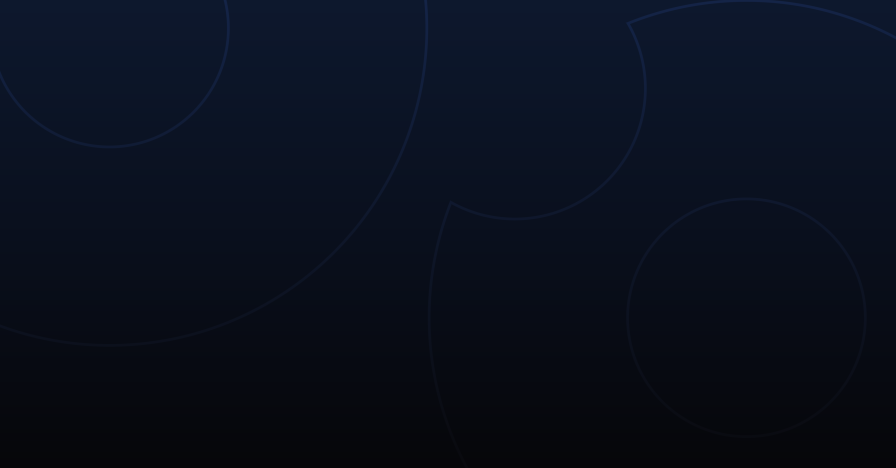
Write a Shadertoy shader that draws this background.

```glsl
// Dark navy vertical gradient with thin, fading ring outlines, one ring notched by a circle.

// Lengths are in canvas heights, origin at the lower left.
const vec3 SKY_TOP = vec3(0.052, 0.094, 0.178);
const vec3 SKY_MIDDLE = vec3(0.037, 0.060, 0.114);
const vec3 SKY_BOTTOM = vec3(0.022, 0.024, 0.036);
const vec3 LINE_TOP = vec3(0.078, 0.140, 0.278);
const vec3 LINE_BOTTOM = vec3(0.034, 0.036, 0.052);

const vec2 LEFT_CENTER = vec2(0.234, 0.940);
const vec2 RIGHT_CENTER = vec2(1.595, 0.321);
const vec2 NOTCH_CENTER = vec2(1.100, 0.811);
const float INNER_RADIUS = 0.254;
const float OUTER_RADIUS = 0.678;
const float NOTCH_RADIUS = 0.279;
const float LINE_HALF_WIDTH = 0.0029;

float circleDistance(vec2 p, vec2 center, float radius) {
    return length(p - center) - radius;
}

// Distance to the nearest outline
float outlineDistance(vec2 p) {
    float leftInner = abs(circleDistance(p, LEFT_CENTER, INNER_RADIUS));
    float leftOuter = abs(circleDistance(p, LEFT_CENTER, OUTER_RADIUS));
    float rightInner = abs(circleDistance(p, RIGHT_CENTER, INNER_RADIUS));

    // Large right disc with the notch cut away
    float disc = circleDistance(p, RIGHT_CENTER, OUTER_RADIUS);
    float notch = circleDistance(p, NOTCH_CENTER, NOTCH_RADIUS);
    float notchedDisc = abs(max(disc, -notch));

    return min(min(leftInner, leftOuter), min(rightInner, notchedDisc));
}

void mainImage(out vec4 fragColor, in vec2 fragCoord) {
    vec2 p = fragCoord / iResolution.y;
    float pixel = 1.0 / iResolution.y;

    // Background gradient
    vec3 lowerSky = mix(SKY_BOTTOM, SKY_MIDDLE, clamp(p.y * 2.0, 0.0, 1.0));
    vec3 color = mix(lowerSky, SKY_TOP, clamp(p.y * 2.0 - 1.0, 0.0, 1.0));

    // Outlines, dimmer towards the bottom
    float edge = outlineDistance(p) - LINE_HALF_WIDTH;
    float coverage = 1.0 - smoothstep(-0.7 * pixel, 0.7 * pixel, edge);
    color = mix(color, mix(LINE_BOTTOM, LINE_TOP, p.y), coverage);

    fragColor = vec4(color, 1.0);
}
```
